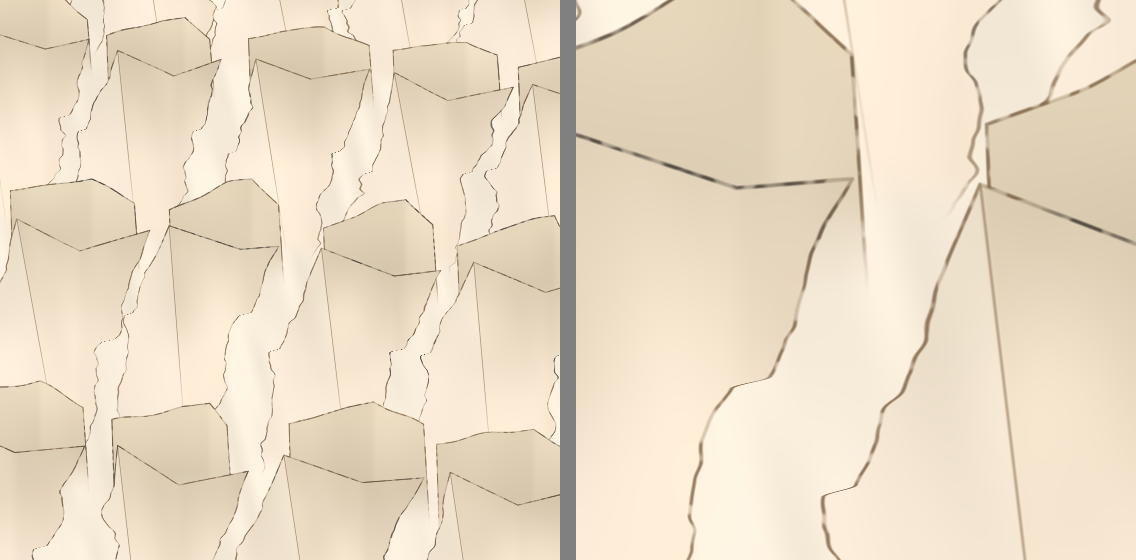
Left: the whole. Right: its middle third, enlarged.
This pattern is drawn by a three.js fragment shader. Its source:

```glsl
// Rows of open cream paper bags, about four across, growing toward the viewer.
// Each bag is a back and a front polygon with randomised corners, painted far
// to near; noise tears the side edges and breaks up the thin dark rims.
#define ROWS 4
#define LIGHT vec3(0.992, 0.925, 0.838)
#define SHADE vec3(0.855, 0.797, 0.695)
#define GAP vec3(0.975, 0.930, 0.860)
#define BROWN vec3(0.48, 0.37, 0.25)
#define INK vec3(0.17, 0.15, 0.14)
#define RIM 0.0011
#define SOFT 0.0013
#define TILT 0.1
#define TEAR 0.12

varying vec2 vUv;

float hash(vec2 p) {
  return fract(sin(dot(p, vec2(12.9898, 78.233))) * 43758.5453);
}

float noise(vec2 p) {
  vec2 i = floor(p), f = fract(p);
  f = f * f * (3.0 - 2.0 * f);
  return mix(mix(hash(i), hash(i + vec2(1.0, 0.0)), f.x),
             mix(hash(i + vec2(0.0, 1.0)), hash(i + vec2(1.0, 1.0)), f.x), f.y);
}

float segment(vec2 p, vec2 a, vec2 b) {
  vec2 e = b - a;
  return length(p - a - e * clamp(dot(p - a, e) / dot(e, e), 0.0, 1.0));
}

// Signed distance to a closed outline, negative inside; size scales to canvas units
float polygon(vec2 p, vec2 corner[7], vec2 size) {
  float d = 10.0, side = 1.0;
  vec2 a = corner[6] * size;
  p *= size;
  for (int i = 0; i < 7; i++) {
    vec2 b = corner[i] * size;
    d = min(d, segment(p, a, b));
    if ((a.y > p.y) != (b.y > p.y) &&
        p.x < a.x + (b.x - a.x) * (p.y - a.y) / (b.y - a.y)) side = -side;
    a = b;
  }
  return d * side;
}

float fill(float d) { return 1.0 - smoothstep(-SOFT, SOFT, d); }

float stroke(float d, float halfWidth) {
  return 1.0 - smoothstep(halfWidth - SOFT * 0.7, halfWidth + SOFT * 0.7, abs(d));
}

// One bag; q runs right and down from the front panel's left tip
vec3 paintBag(vec3 color, vec2 q, vec2 size, vec2 id, float focus) {
  float a = hash(id + 1.3), b = hash(id + 4.7), c = hash(id + 8.1);
  float e = hash(id + 13.9), g = hash(id + 21.2);
  vec2 p = vUv;
  float wrinkle = noise(p * vec2(13.0, 9.0) + id * 7.0) - 0.5;
  float streak = noise(vec2(p.x * 26.0 + p.y * 6.0, p.y * 5.0) + id) - 0.5;
  float wear = 0.35 + 0.65 * smoothstep(0.2, 0.65, noise(p * 165.0));
  vec3 ink = mix(BROWN, INK, focus * smoothstep(0.3, 0.75, noise(p * 11.0 + 3.0)));

  vec2 dip = vec2(0.36 + 0.12 * a, 0.12 + 0.06 * b);
  vec2 tip = vec2(0.70 + 0.18 * c, 0.03 + 0.09 * e);

  // Back panel, its rim showing above the front
  vec2 back[7];
  float left = -0.12 + 0.17 * g, right = tip.x - 0.14 * b;
  back[0] = vec2(left, -0.07 - 0.08 * c);
  back[1] = vec2(0.30 + 0.1 * e, -0.16 - 0.06 * a);
  back[2] = vec2(0.46 + 0.1 * e, -0.17 - 0.08 * a);
  back[3] = vec2(right, -0.04 - 0.10 * g);
  back[4] = vec2(right + 0.04, 0.35);
  back[5] = vec2(0.4, 0.38);
  back[6] = vec2(left + 0.02, 0.35);
  vec2 bowed = q + vec2(0.0, 0.025 * (noise(q * 5.0 + id * 3.0) - 0.5));
  float d = polygon(bowed, back, size);
  float fold = smoothstep(-0.008, 0.008, (q.x - back[2].x) * size.x);
  vec3 inner = mix(SHADE * 1.055, SHADE * 0.99, smoothstep(-0.2, 0.15, q.y));
  inner += 0.03 * fold + 0.05 * wrinkle;
  float fade = 1.0 - smoothstep(0.1, 0.32, q.y);
  color = mix(color, inner, fill(d) * fade);
  color = mix(color, ink, stroke(d, RIM) * wear * fade * 0.8);

  // Front panel with torn sides
  vec2 front[7];
  front[0] = vec2(0.0);
  front[1] = dip;
  front[2] = tip;
  front[3] = vec2(tip.x - 0.12 - 0.14 * g, 0.45);
  front[4] = vec2(tip.x - 0.44 - 0.26 * g, 1.5);
  front[5] = vec2(-0.36 - 0.40 * b, 1.5);
  front[6] = vec2(-0.05 - 0.24 * a, 0.32 + 0.2 * e);
  float notch = q.y - 0.42 - 0.2 * c;
  float tear = noise(vec2(q.x * 2.0, q.y * 7.0) + id * 5.0) - 0.5;
  tear += 0.22 * (noise(vec2(q.x * 5.0, q.y * 34.0) + id) - 0.5);
  tear += 0.55 * smoothstep(0.0, 0.02, notch) * (1.0 - smoothstep(0.02, 0.15, notch));
  vec2 torn = q + vec2(TEAR * tear * smoothstep(0.1, 0.3, q.y), 0.0);
  d = polygon(torn, front, size);

  float lean = 0.08 + 0.16 * c;
  float crease = (q.x - lean * q.y) * size.x;
  vec3 paper = mix(SHADE, LIGHT, smoothstep(-0.08, 0.72, q.y + 0.15 * wrinkle));
  paper = mix(paper, GAP, 0.55 * (1.0 - smoothstep(-0.004, 0.004, crease)));
  paper -= 0.018 * smoothstep(-0.01, 0.01, (q.x - dip.x) * size.x);
  paper += 0.035 * wrinkle + 0.025 * streak;
  float lower = 1.0 - smoothstep(0.55, 1.0, q.y);
  paper = mix(paper, BROWN, stroke(crease, RIM * 0.8) * (0.12 + 0.35 * lower));
  color = mix(color, paper, fill(d));
  return mix(color, ink, stroke(d, RIM) * wear * (0.8 - 0.2 * smoothstep(0.5, 1.1, q.y)));
}

void main() {
  vec3 color = GAP;
  for (int i = 0; i < ROWS; i++) {
    float row = float(i);
    vec2 size = vec2(0.222 + 0.025 * row, 0.24 + 0.055 * row);
    float start = mix(0.03, 0.21, mod(row, 2.0));
    float top = 1.13 - 0.205 * row - 0.037 * row * row;
    float column = floor((vUv.x - start) / size.x);

    // Pale side folds between the bags
    float depth = (top + TILT * (0.5 - vUv.x) - vUv.y) / size.y;
    float pleat = noise(vec2(vUv.x * 34.0 + vUv.y * 9.0, vUv.y * 6.0 + row)) - 0.5;
    color = mix(color, GAP + 0.07 * pleat, smoothstep(-0.03, 0.1, depth));

    for (int j = 0; j < 2; j++) {
      vec2 id = vec2(column + float(j), row);
      float x = start + id.x * size.x;
      float y = top + TILT * (0.5 - x) + 0.02 * (hash(id + 31.0) - 0.5);
      vec2 q = vec2(vUv.x - x, y - vUv.y) / size;
      color = paintBag(color, q, size, id, 1.0 - 0.45 * abs(row - 2.0));
    }
  }
  gl_FragColor = vec4(clamp(color, 0.0, 1.0), 1.0);
}
```
